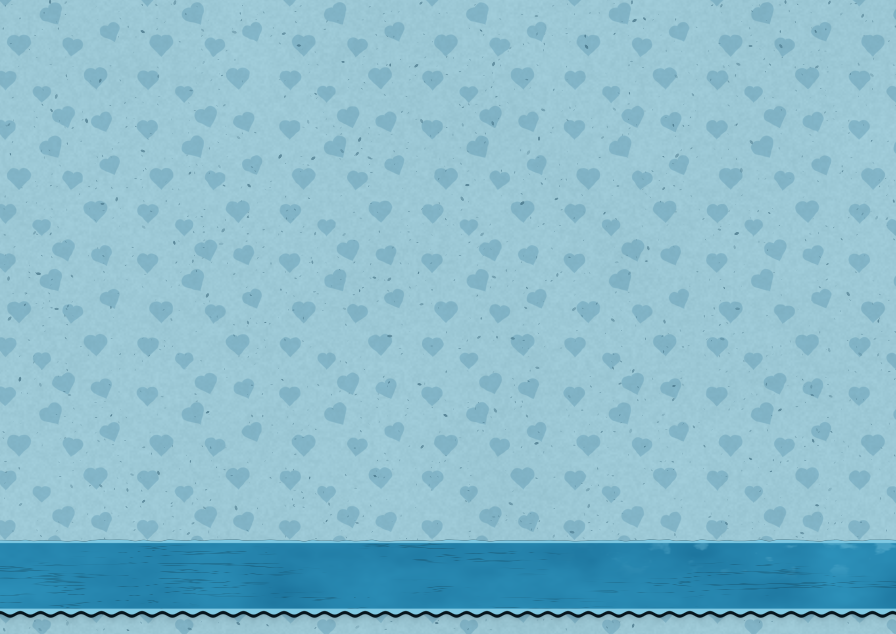
This pattern is drawn by a Shadertoy shader. Its source:

```glsl
const vec3 PAPER = vec3(0.612, 0.785, 0.837);
const vec3 HEART = vec3(0.495, 0.695, 0.770);
const vec3 FLECK = vec3(0.22, 0.40, 0.48);
const vec3 BAND = vec3(0.145, 0.515, 0.675);
const vec3 TRIM = vec3(0.50, 0.79, 0.89);
const vec3 SHADOW = vec3(0.02, 0.08, 0.11);
const vec2 TILE = vec2(0.2245, 0.2103);

// Hearts of one tile: centre from the top left, size, tilt
const vec4 HEARTS[10] = vec4[10](
    vec4(0.030, 0.072, 0.031, 0.0), vec4(0.114, 0.075, 0.027, -0.15),
    vec4(0.175, 0.052, 0.027, 0.40), vec4(0.083, 0.024, 0.031, 0.55),
    vec4(0.151, 0.124, 0.031, 0.06), vec4(0.009, 0.127, 0.028, 0.0),
    vec4(0.066, 0.149, 0.024, 0.0), vec4(0.102, 0.186, 0.030, 0.32),
    vec4(0.162, 0.194, 0.028, 0.38), vec4(0.008, 0.205, 0.028, 0.0));

float hash(vec2 p) {
    vec3 h = fract(p.xyx * vec3(0.1031, 0.1030, 0.0973));
    h += dot(h, h.yzx + 33.33);
    return fract((h.x + h.y) * h.z);
}

float noise(vec2 p) {
    vec2 i = floor(p), f = fract(p);
    f *= f * (3.0 - 2.0 * f);
    return mix(mix(hash(i), hash(i + vec2(1, 0)), f.x),
               mix(hash(i + vec2(0, 1)), hash(i + 1.0), f.x), f.y);
}

float fbm(vec2 p) {
    float sum = 0.0, gain = 0.5;
    for (int i = 0; i < 4; i++) {
        sum += gain * noise(p);
        p = p * 2.03 + 17.0;
        gain *= 0.5;
    }
    return sum;
}

mat2 rotate(float a) {
    return mat2(cos(a), -sin(a), sin(a), cos(a));
}

// Signed distance to a heart with its tip at the origin
float heartDistance(vec2 p) {
    p.x = abs(p.x);
    if (p.x + p.y > 1.0) return length(p - vec2(0.25, 0.75)) - 0.35355;
    vec2 side = p - 0.5 * max(p.x + p.y, 0.0);
    vec2 notch = p - vec2(0.0, 1.0);
    return sqrt(min(dot(notch, notch), dot(side, side))) * sign(p.x - p.y);
}

float heartPattern(vec2 p) {
    vec2 fromTop = vec2(p.x, 1.0 - p.y);
    float d = 1.0;
    for (int i = 0; i < 10; i++) {
        vec4 h = HEARTS[i];
        vec2 q = fromTop - h.xy;
        q -= TILE * round(q / TILE);
        q = rotate(h.w) * vec2(q.x, -q.y) / h.z;
        d = min(d, heartDistance(q + vec2(0.0, 0.55)) * h.z);
    }
    return d;
}

// Scattered flecks, one chance per grid cell
float flecks(vec2 p, float cell, float chance, float px) {
    vec2 id = floor(p / cell);
    vec2 centre = 0.25 + 0.5 * vec2(hash(id + 3.1), hash(id + 8.7));
    vec2 q = rotate(6.28 * hash(id + 5.3)) * (fract(p / cell) - centre);
    float radius = mix(0.06, 0.16, hash(id + 1.9));
    float d = (length(q * vec2(1.0, 1.8)) - radius) * cell;
    return step(hash(id), chance) * smoothstep(px, -px, d) * mix(0.25, 0.9, hash(id + 6.4));
}

vec3 paperColor(vec2 p, float px) {
    float grain = noise(p * 330.0) + noise(p * 150.0) - 1.0;
    float d = heartPattern(p) + 0.0012 * (noise(p * 160.0) - 0.5);
    vec3 col = mix(PAPER, HEART, smoothstep(px, -px, d) * (0.9 + 0.1 * grain));
    col += 0.022 * grain + 0.025 * (fbm(p * 5.0) - 0.47);
    col = mix(col, FLECK, 0.75 * flecks(p, 0.024, 0.14, px));
    return mix(col, FLECK, 0.5 * flecks(p + 0.37, 0.012, 0.16, px));
}

vec3 bandColor(vec2 p) {
    float clouds = fbm(p * vec2(9.0, 16.0));
    float warp = 0.012 * fbm(p * vec2(7.0, 3.0));
    float strokes = fbm(vec2(p.x * 5.0, (p.y + warp) * 130.0));
    float crease = 1.0 - smoothstep(0.0, 0.035, abs(strokes - 0.5));
    float worn = smoothstep(0.85, 1.15, p.x) * smoothstep(0.08, 0.13, p.y);
    vec3 col = BAND + vec3(0.08, 0.14, 0.14) * (clouds - 0.47);
    col *= 1.0 - 0.16 * crease * smoothstep(0.35, 0.6, noise(p * vec2(6.0, 40.0)));
    float scuffs = smoothstep(0.52, 0.7, fbm(p * vec2(28.0, 50.0)));
    return mix(col, TRIM, 0.35 * worn * scuffs);
}

void mainImage(out vec4 fragColor, in vec2 fragCoord) {
    vec2 p = fragCoord / iResolution.y;
    float px = 0.8 / iResolution.y;
    vec3 col = paperColor(p, px);

    // Scalloped lower edge with its cast shadow
    float edge = 0.0335 + 0.0028 * cos(6.2832 * p.x / 0.032);
    float below = edge - p.y;
    col = mix(col, SHADOW, 0.35 * exp(-max(below, 0.0) / 0.006));
    col = mix(col, SHADOW, smoothstep(0.005 + px, 0.005 - px, below));

    // Light trim, slightly uneven along the top
    float top = 0.1475 + 0.003 * (noise(vec2(p.x * 75.0, 2.0)) - 0.5);
    float trim = smoothstep(-px, px, p.y - edge) * smoothstep(px, -px, p.y - top);
    col = mix(col, paperColor(p, px), smoothstep(-px, px, p.y - top));
    col = mix(col, TRIM, trim);

    // Painted band
    float band = smoothstep(-px, px, p.y - 0.040) * smoothstep(px, -px, p.y - 0.1435);
    col = mix(col, bandColor(p), band);
    fragColor = vec4(col, 1.0);
}
```
